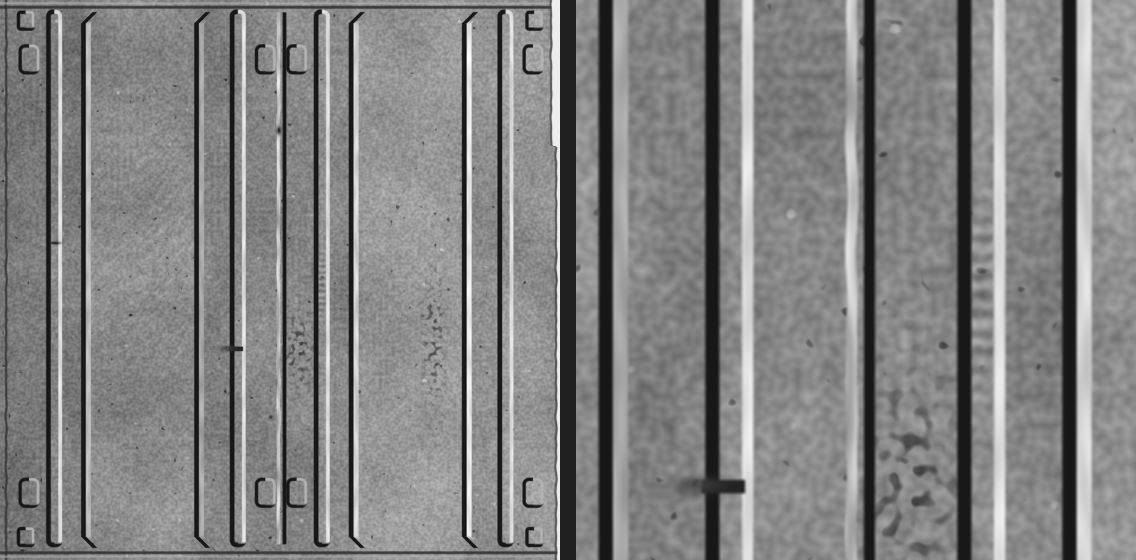
Left: the whole. Right: its middle third, enlarged.
Give the GLSL for this texture, as a Shadertoy shader.

```glsl
const float SOFT = 0.0016;
const float BLACK = 0.09;
const float WHITE = 0.93;

vec2 hashGradient(vec2 cell) {
    float angle = 6.2832 * fract(sin(dot(cell, vec2(127.1, 311.7))) * 43758.55);
    return vec2(cos(angle), sin(angle));
}

float gradientNoise(vec2 p) {
    vec2 i = floor(p), f = fract(p);
    vec2 u = f * f * f * (f * (f * 6.0 - 15.0) + 10.0);
    vec2 e = vec2(0.0, 1.0);
    float low = mix(dot(hashGradient(i), f), dot(hashGradient(i + e.yx), f - e.yx), u.x);
    float high = mix(dot(hashGradient(i + e), f - e), dot(hashGradient(i + 1.0), f - 1.0), u.x);
    return mix(low, high, u.y);
}

float fbm(vec2 p) {
    float sum = 0.0, amplitude = 1.0;
    for (int i = 0; i < 5; i++) {
        sum += amplitude * gradientNoise(p);
        p = mat2(1.6, 1.2, -1.2, 1.6) * p + 7.3;
        amplitude *= 0.55;
    }
    return sum;
}

float band(float d, float halfWidth) {
    return 1.0 - smoothstep(halfWidth - SOFT, halfWidth + SOFT, abs(d));
}

float roundBox(vec2 p, vec2 size, float radius) {
    vec2 q = abs(p) - size + radius;
    return length(max(q, 0.0)) + min(max(q.x, q.y), 0.0) - radius;
}

float spot(vec2 p, vec2 size) {
    return exp(-dot(p / size, p / size));
}

// Raised block: shadow on the left and bottom rim, light on the right
float emboss(float shade, vec2 p, vec2 size, float radius, float rim, float light) {
    float d = roundBox(p, size, radius);
    float lit = smoothstep(-SOFT, SOFT, p.x) * smoothstep(-size.y, -size.y + 0.007, p.y);
    shade += 0.03 * (1.0 - smoothstep(-SOFT, SOFT, d));
    shade = mix(shade, BLACK, band(d, rim) * (1.0 - lit));
    return mix(shade, light, band(d, rim * 0.8) * lit);
}

// Thin crease whose ends hook to the right
float crease(float shade, vec2 uv, float x, float light) {
    float reach = abs(uv.y - 0.5);
    float dx = uv.x - x - max(reach - 0.458, 0.0);
    float ends = 1.0 - smoothstep(0.477, 0.480, reach);
    float straight = 1.0 - smoothstep(0.455, 0.465, reach);
    shade = mix(shade, light, band(dx - 0.0085, 0.0048) * straight);
    return mix(shade, BLACK, band(dx, 0.0042) * ends);
}

float concrete(vec2 uv) {
    float shade = mix(0.455, 0.575, uv.x) + 0.085 * fbm(uv * 5.0);
    shade += 0.11 * gradientNoise(uv * 173.0) + 0.07 * gradientNoise(uv * 71.0);
    float strokes = gradientNoise(vec2(uv.x - uv.y, (uv.x + uv.y) * 0.2) * 95.0);
    shade += 0.07 * strokes * spot(uv - vec2(0.27, 0.57), vec2(0.13, 0.3));
    // Sparse pits and pale flecks
    float pits = gradientNoise(uv * 88.0 + 19.0) + 0.15 * gradientNoise(uv * 9.0);
    shade -= 0.25 * smoothstep(0.46, 0.62, pits);
    shade += 0.16 * smoothstep(0.50, 0.65, gradientNoise(uv * 64.0 + 41.0));
    // Stains broken up by grain
    float stain = spot(uv - vec2(0.533, 0.38), vec2(0.025, 0.07))
                + spot(uv - vec2(0.775, 0.39), vec2(0.018, 0.13));
    return shade - 0.28 * stain * smoothstep(0.0, 0.4, gradientNoise(uv * 110.0));
}

void mainImage(out vec4 fragColor, in vec2 fragCoord) {
    vec2 uv = fragCoord / iResolution.xy;
    float shade = concrete(uv);
    float wear = 0.14 * gradientNoise(vec2(uv.x * 120.0, uv.y * 24.0));

    // Two mirrored panels, each with bars, creases and blank corner pads
    for (int panel = 0; panel < 2; panel++) {
        float k = float(panel);
        float centre = 0.261 + 0.478 * k;
        shade += 0.055 * (1.0 - smoothstep(0.095, 0.105, abs(uv.x - centre + 0.008)));
        for (int s = 0; s < 2; s++) {
            float side = float(s) * 2.0 - 1.0;
            float outer = float(s == panel);
            float barX = centre + side * 0.164;
            float ripple = sin(uv.y * 560.0) * spot(uv - vec2(0.575, 0.49), vec2(0.02, 0.06));
            shade += 0.09 * ripple * band(uv.x - barX, 0.007) * k;
            shade = emboss(shade, uv - vec2(barX, 0.503), vec2(0.0105, 0.476), 0.008, 0.0042, 0.87 + wear);
            float creaseLight = 0.70 + 0.17 * k - 0.04 * side * (1.0 - 2.0 * k);
            shade = crease(shade, uv, centre - 0.011 + side * 0.101, creaseLight + wear);
            for (int row = 0; row < 2; row++) {
                float up = float(row) * 2.0 - 1.0;
                vec2 pad = vec2(centre + 0.002 + side * 0.211, 0.507 + up * 0.387);
                shade = emboss(shade, uv - pad, vec2(0.016, 0.024), 0.009, 0.003, 0.70);
                vec2 stud = vec2(0.5 + (k * 2.0 - 1.0) * 0.454, 0.502 + up * 0.461);
                if (outer != float(row)) continue;
                shade = emboss(shade, uv - stud, vec2(0.013, 0.015), 0.004, 0.003, 0.70);
            }
        }
    }

    // Chipped seam between the panels
    float seamSpan = band(uv.y - 0.503, 0.475);
    float wobble = 0.002 * gradientNoise(vec2(3.0, uv.y * 30.0));
    shade = mix(shade, 0.76 + 2.0 * wear, band(uv.x - 0.4975 - wobble, 0.0032) * seamSpan);
    shade = mix(shade, BLACK, band(uv.x - 0.508, 0.0033) * seamSpan);

    // Dents and nicks
    shade = mix(shade, 0.13, band(uv.y - 0.377, 0.004) * band(uv.x - 0.421, 0.013));
    shade = mix(shade, 0.26, 0.8 * spot(uv - vec2(0.405, 0.378), vec2(0.014, 0.005)));
    shade = mix(shade, 0.12, spot(uv - vec2(0.098, 0.566), vec2(0.010, 0.0025)));
    shade = mix(shade, 0.12, spot(uv - vec2(0.498, 0.767), vec2(0.004, 0.007)));

    // Grooved frame and ragged bright right margin
    float rough = 0.0025 * gradientNoise(vec2(uv.y * 45.0, 8.0));
    shade = mix(shade, 0.20, 0.85 * band(uv.x - 0.011 - rough, 0.002));
    shade = mix(shade, 0.18, 0.85 * band(uv.y - 0.987, 0.0025));
    shade = mix(shade, 0.70, 0.6 * band(uv.y - 0.994, 0.002));
    shade = mix(shade, 0.18, 0.85 * band(uv.y - 0.013, 0.0025));
    shade = mix(shade, 0.68, 0.6 * band(uv.y - 0.006, 0.002));
    float edge = mix(0.995, 0.986, smoothstep(0.737, 0.741, uv.y)) + rough;
    shade = mix(shade, 0.25, 0.7 * band(uv.x - edge + 0.002, 0.002));
    shade = mix(shade, WHITE, smoothstep(edge - SOFT, edge + SOFT, uv.x));

    fragColor = vec4(vec3(clamp(shade, 0.0, 1.0)), 1.0);
}
```
